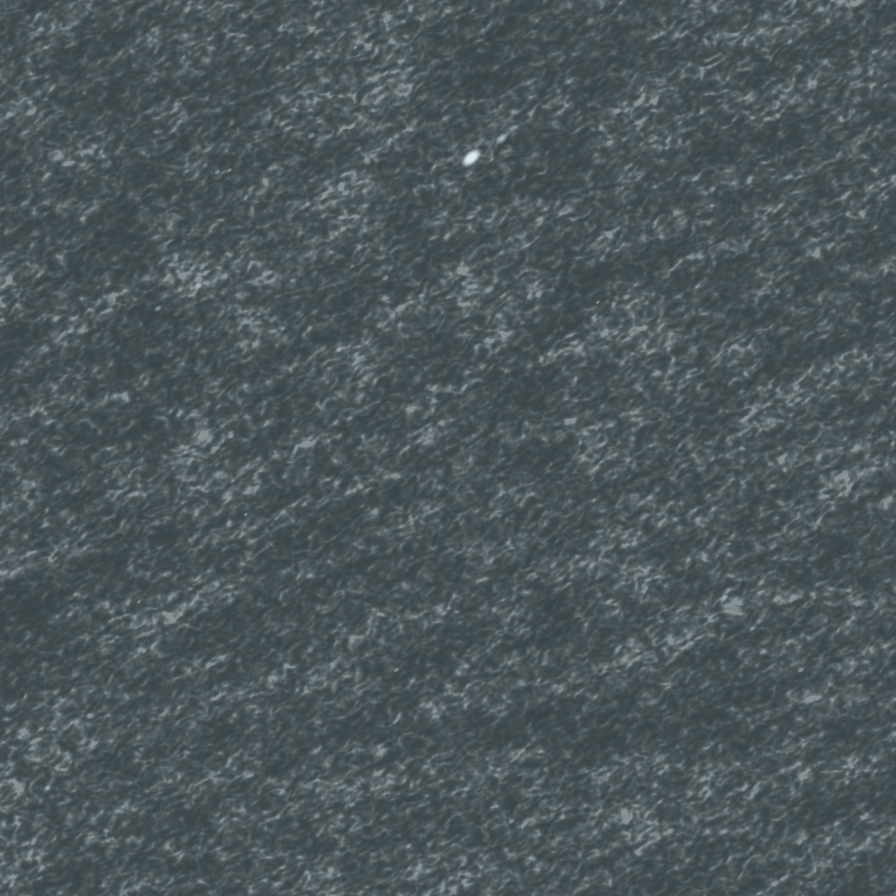
Give the GLSL for this texture, as a Shadertoy shader.

```glsl
// Dark slate water seen from above, with wind ripples rising to the right.
// Stretched gradient noise, from broad swell to fine ripples, is summed to a
// bell-shaped height; an exponential turns it into dark troughs and rare gleams.

const vec3  WATER_TINT    = vec3(-0.043, 0.0, 0.015);  // offset from the grey tone
const vec3  HUE_DRIFT     = vec3(-0.004, 0.0, 0.004);  // cool or warm patches
const vec3  FOAM_COLOR    = vec3(0.86, 0.91, 0.93);
const float TROUGH_TONE   = 0.260;
const float GLEAM_GAIN    = 0.069;
const float GLEAM_CURVE   = 0.60;
const float GLEAM_LIMIT   = 2.5;
const float WIND_ANGLE    = 0.46;
const float WARP_AMOUNT   = 0.0012;
const float SPARKLE_CELLS = 16.0;
const float SPARKLE_SHARE = 0.09;
const float SPARKLE_SIZE  = 0.0036;
const vec2  FOAM_CENTER   = vec2(0.526, 0.824);
const vec2  FOAM_SIZE     = vec2(0.0140, 0.0074);

vec2 hash2(vec2 cell) {
    vec3 h = fract(cell.xyx * vec3(0.1031, 0.1030, 0.0973));
    h += dot(h, h.yzx + 33.33);
    return fract((h.xx + h.yz) * h.zy);
}

vec2 gradientAt(vec2 cell) {
    float a = 6.28319 * hash2(cell).x;
    return vec2(cos(a), sin(a));
}

// Gradient noise scaled to a spread of about one
float noise(vec2 p) {
    vec2 i = floor(p), f = p - i;
    vec2 u = f * f * f * (f * (f * 6.0 - 15.0) + 10.0);
    vec2 e = vec2(1.0, 0.0);
    float low  = mix(dot(gradientAt(i), f),
                     dot(gradientAt(i + e), f - e), u.x);
    float high = mix(dot(gradientAt(i + e.yx), f - e.yx),
                     dot(gradientAt(i + 1.0), f - 1.0), u.x);
    return 4.7 * mix(low, high, u.y);
}

// Coordinates along and across a direction
vec2 turn(vec2 p, float angle) {
    float c = cos(angle), s = sin(angle);
    return vec2(c * p.x + s * p.y, c * p.y - s * p.x);
}

// One wave layer; freq counts features along and across the wind
float waves(vec2 p, float tilt, vec2 freq, float seed) {
    return noise(turn(p, WIND_ANGLE + tilt) * freq + seed);
}

float waterHeight(vec2 p) {
    // Swell and gust streaks
    float h = 0.22 * waves(p, -0.10, vec2(3.5, 11.0), 11.3);
    h += 0.38 * waves(p, 0.04, vec2(8.0, 24.0), 47.1);
    h += 0.36 * waves(p, -0.10, vec2(20.0, 48.0), 83.7);

    // Ripples: short facets at slightly different slants
    vec2 bend = vec2(noise(p * 45.0 + 5.2), noise(p * 45.0 + 71.9));
    vec2 q = p + WARP_AMOUNT * bend;
    h += 0.44 * waves(q, 0.10, vec2(52.0, 98.0), 29.4);
    h += 0.52 * waves(q, 0.26, vec2(82.0, 150.0), 61.8);
    h += 0.42 * waves(q, -0.08, vec2(125.0, 205.0), 97.5);
    h += 0.20 * waves(p, 0.70, vec2(200.0, 240.0), 17.6);
    return h;
}

// Soft ellipse lying along a direction
float fleck(vec2 p, vec2 center, vec2 size, float angle) {
    float d = length(turn(p - center, angle) / size);
    return 1.0 - smoothstep(0.35, 1.15, d);
}

// Rare bright facets scattered over a jittered grid
float sparkles(vec2 p) {
    vec2 home = floor(p * SPARKLE_CELLS);
    float sum = 0.0;
    for (int y = -1; y <= 1; y++)
    for (int x = -1; x <= 1; x++) {
        vec2 cell = home + vec2(x, y);
        vec2 pick = hash2(cell + 131.0);
        vec2 center = (cell + hash2(cell + 59.0)) / SPARKLE_CELLS;
        vec2 size = SPARKLE_SIZE * vec2(1.25, 0.8) * (0.6 + 0.6 * pick.y);
        sum += step(pick.x, SPARKLE_SHARE) * fleck(p, center, size, 0.6);
    }
    return min(sum, 1.0);
}

void mainImage(out vec4 fragColor, in vec2 fragCoord) {
    vec2 p = fragCoord / iResolution.y;

    // Tone of the rippled surface
    float height = min(waterHeight(p), GLEAM_LIMIT);
    float tone = TROUGH_TONE + GLEAM_GAIN * exp(GLEAM_CURVE * height);
    float drift = waves(p, 0.0, vec2(40.0, 60.0), 7.7);
    vec3 color = tone + WATER_TINT + HUE_DRIFT * drift;

    // Glints and one foam fleck with its small trailing drop
    color = mix(color, FOAM_COLOR, 0.38 * sparkles(p));
    color = mix(color, FOAM_COLOR, fleck(p, FOAM_CENTER, FOAM_SIZE, 0.72));
    vec2 drop = FOAM_CENTER + vec2(0.034, 0.021);
    color = mix(color, FOAM_COLOR, 0.4 * fleck(p, drop, 0.6 * FOAM_SIZE, 0.72));

    fragColor = vec4(color, 1.0);
}
```
